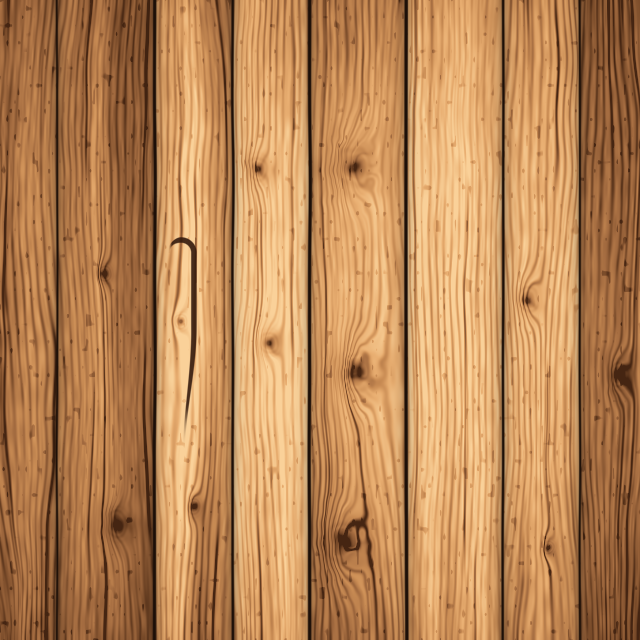
Reproduce this texture procedurally as a WebGL 1 fragment shader.

```glsl
precision highp float;
// Eight upright pine boards with wavy grain, knots, cracks and a soft vignette.

uniform vec2 u_resolution;

#define BOARD_PITCH 0.136
#define FIRST_SEAM 0.091
#define SEAM_WIDTH 0.0022
#define GRAIN_LINES 92.0
#define GRAIN_DEPTH 0.24
#define FIBRE_DEPTH 0.16
#define CRACK_WIDTH 0.0018
#define KNOTTY_BOARD 4.0
#define SCARRED_BOARD 2.0
#define VIGNETTE 1.0

float hash(vec2 p) {
  vec3 q = fract(p.xyx * 0.1031);
  q += dot(q, q.yzx + 33.33);
  return fract((q.x + q.y) * q.z);
}

float noise(vec2 p) {
  vec2 i = floor(p), f = fract(p);
  f = f * f * (3.0 - 2.0 * f);
  return mix(mix(hash(i), hash(i + vec2(1, 0)), f.x),
             mix(hash(i + vec2(0, 1)), hash(i + vec2(1, 1)), f.x), f.y);
}

// Position of the i-th joint; board widths vary gently
float seam(float i) {
  return FIRST_SEAM + BOARD_PITCH * i + 0.015 * sin(1.6 * (i - 4.0));
}

// Value for board i out of eight
float pick(vec4 a, vec4 b, float i) {
  vec4 k = abs(vec4(0, 1, 2, 3) - i), m = abs(vec4(4, 5, 6, 7) - i);
  return dot(a, step(k, vec4(0.5))) + dot(b, step(m, vec4(0.5)));
}

// Tone 0..1 from dark bark to pale sapwood
vec3 woodColor(float tone) {
  float s = clamp(tone, 0.0, 1.0) * 5.0;
  vec3 c = mix(vec3(0.27, 0.145, 0.07), vec3(0.47, 0.29, 0.16), clamp(s, 0.0, 1.0));
  c = mix(c, vec3(0.64, 0.42, 0.25), clamp(s - 1.0, 0.0, 1.0));
  c = mix(c, vec3(0.79, 0.55, 0.33), clamp(s - 2.0, 0.0, 1.0));
  c = mix(c, vec3(0.91, 0.68, 0.44), clamp(s - 3.0, 0.0, 1.0));
  return mix(c, vec3(0.98, 0.82, 0.60), clamp(s - 4.0, 0.0, 1.0));
}

// Hooked bark scar: an arch with one long tapering leg
float scar(vec2 p, float px) {
  vec2 q = p - vec2(0.283, 0.605);
  q.x += 0.016 * smoothstep(0.12, 0.32, -q.y);
  float d = q.y > 0.0 ? abs(length(q) - 0.02) : abs(q.x - 0.02);
  float w = 0.003 * smoothstep(-0.32, -0.1, q.y) * smoothstep(-0.022, 0.0, q.x);
  return (1.0 - smoothstep(w, w + px + 0.001, d)) * smoothstep(0.0, 0.001, w);
}

void main() {
  vec2 p = gl_FragCoord.xy / u_resolution;
  float px = 1.0 / min(u_resolution.x, u_resolution.y);

  // Board lookup
  float id = 0.0, seamDist = 1.0, seamSide = 1.0;
  float wobble = 0.002 * (noise(vec2(p.x * 8.0, p.y * 7.0)) - 0.5);
  for (int i = 0; i < 7; i++) {
    float d = p.x + wobble - seam(float(i));
    id += step(0.0, d);
    if (abs(d) < abs(seamDist)) { seamDist = d; seamSide = float(i); }
  }
  float left = seam(id - 1.0), width = seam(id) - left;

  // Grain coordinate, bent by slow waves
  vec2 seed = vec2(id * 17.0, id * 5.0);
  float grain = p.x + 0.034 * (noise(p * vec2(9.0, 2.6) + seed) - 0.5)
              + 0.007 * (noise(p * vec2(28.0, 11.0) + seed) - 0.5);

  // Knots push the grain aside and darken it
  float knotShade = 0.0;
  for (int k = 0; k < 3; k++) {
    vec2 key = vec2(id + 3.0, float(k) * 7.0 + 2.0);
    float big = step(abs(id - KNOTTY_BOARD), 0.5);
    float present = max(big, step(0.4, hash(key + 31.0)));
    float size = mix(mix(0.007, 0.015, hash(key + 11.0)), 0.02, big);
    vec2 center = vec2(left + width * mix(0.28, 0.62, hash(key)),
                       (float(k) + mix(0.2, 0.8, hash(key + 5.0))) / 3.0);
    vec2 d = (p - center) / size;
    d += 0.5 * (vec2(noise(p * 60.0), noise(p * 60.0 + 9.0)) - 0.5);
    float r = length(d * vec2(1.0, 0.85));
    float bend = exp(-dot(d * vec2(0.7, 0.33), d * vec2(0.7, 0.33)));
    grain += present * 1.9 * size * bend;
    float ring = 0.14 * (0.5 + 0.5 * sin(r * 11.0)) * exp(-r * r * 0.7);
    knotShade += present * (0.42 * (1.0 - smoothstep(0.25, 0.75, r))
               + 0.24 * exp(-r * r * 0.35) + ring);
  }

  // Board tone, from sapwood on the left to heartwood on the right
  float u = (grain - left) / width;
  float tone = pick(vec4(0.68, 0.70, 0.88, 0.85), vec4(0.62, 0.86, 0.88, 0.60), id);
  float tilt = pick(vec4(-0.05, -0.24, -0.36, 0.02), vec4(0.10, 0.02, 0.05, 0.04), id);
  tone += tilt * smoothstep(0.4, 0.72, u);
  tone += 0.26 * (noise(vec2(grain * 38.0, p.y * 1.6) + seed) - 0.5);

  // Growth lines, fibres and pores
  float phase = grain * GRAIN_LINES + 1.2 * noise(vec2(grain * 30.0, p.y * 3.0));
  float late = pow(0.5 + 0.5 * sin(6.2832 * phase), 2.5);
  tone -= GRAIN_DEPTH * late * mix(0.25, 1.5, noise(vec2(grain * 24.0, p.y * 4.0) + seed));
  tone += FIBRE_DEPTH * (noise(vec2(grain * 330.0, p.y * 34.0)) - 0.5);
  tone -= 0.22 * smoothstep(0.83, 0.95, noise(p * vec2(170.0, 75.0) + seed));

  // Long cracks along the grain
  for (int k = 0; k < 3; k++) {
    float at = 0.12 + 0.28 * (float(k) + hash(vec2(id + 9.0, float(k) + 4.0)));
    float fade = smoothstep(0.38, 0.7, noise(vec2(id * 7.0 + float(k) * 3.0, p.y * 3.5)));
    float d = abs(u - at) * width;
    tone -= 0.48 * fade * (1.0 - smoothstep(0.0, CRACK_WIDTH + px, d));
  }

  // Light, scar and joints
  vec2 c = p - 0.5;
  tone += 0.14 - VIGNETTE * dot(c, c) - knotShade;
  vec3 color = woodColor(tone);
  float scarred = step(abs(id - SCARRED_BOARD), 0.5);
  color = mix(color, vec3(0.20, 0.10, 0.05), 0.9 * scarred * scar(p, px));
  float gap = SEAM_WIDTH * mix(0.6, 1.2, hash(vec2(seamSide, 8.0)));
  float edge = abs(seamDist);
  color *= 1.0 - 0.35 * exp(-edge * 150.0);
  color = mix(vec3(0.11, 0.06, 0.03), color, smoothstep(gap - px, gap + px, edge));
  gl_FragColor = vec4(color, 1.0);
}
```
